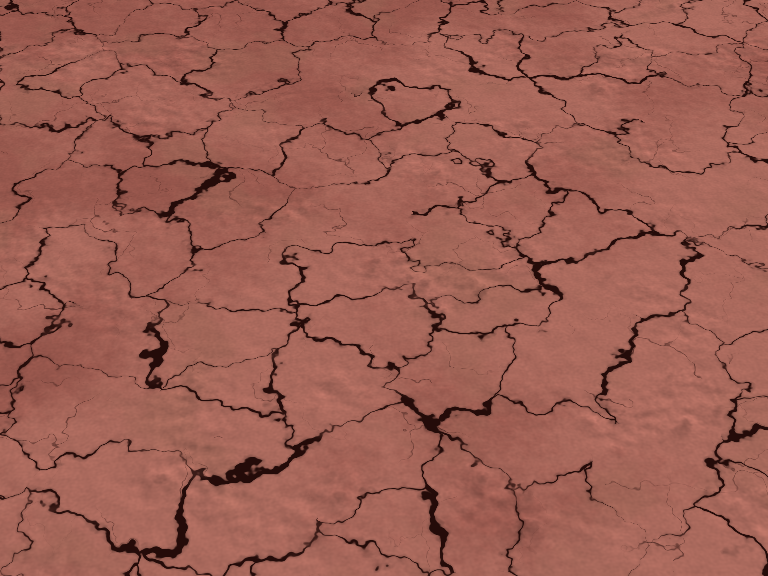
Write a WebGL 2 fragment shader that draws this texture.

```glsl
#version 300 es
precision highp float;

uniform vec2 u_resolution;
out vec4 fragColor;

#define HORIZON 2.3
#define DEPTH_STRETCH 2.9
#define PLATE_DENSITY 10.5
#define CRACK_WIDTH 0.038
#define HAIR_WIDTH 0.016
#define ROUGHNESS 0.30
#define GRAIN 0.07
#define RELIEF 0.26
#define SOIL_LIGHT vec3(0.67, 0.415, 0.365)
#define SOIL_DARK vec3(0.585, 0.335, 0.295)
#define SOIL_BROWN vec3(0.61, 0.39, 0.33)
#define CRACK_DEEP vec3(0.14, 0.045, 0.035)

vec2 hash2(vec2 p) {
    vec3 q = fract(p.xyx * vec3(0.1031, 0.1030, 0.0973));
    q += dot(q, q.yzx + 33.33);
    return fract((q.xx + q.yz) * q.zy);
}

float gradientAt(vec2 cell, vec2 offset, vec2 f) {
    return dot(hash2(cell + offset) * 2.0 - 1.0, f - offset);
}

float gradientNoise(vec2 p) {
    vec2 i = floor(p), f = p - i;
    vec2 u = f * f * f * (f * (f * 6.0 - 15.0) + 10.0);
    return mix(mix(gradientAt(i, vec2(0, 0), f), gradientAt(i, vec2(1, 0), f), u.x),
               mix(gradientAt(i, vec2(0, 1), f), gradientAt(i, vec2(1, 1), f), u.x), u.y);
}

float fbm(vec2 p) {
    float sum = 0.0, amplitude = 1.0;
    for (int octave = 0; octave < 4; octave++) {
        sum += amplitude * gradientNoise(p);
        p = mat2(1.6, 1.2, -1.2, 1.6) * p + 7.3;
        amplitude *= 0.52;
    }
    return sum;
}

vec2 jag(vec2 p) {
    return vec2(fbm(p * 2.3), fbm(p * 2.3 + 41.7));
}

// Signed distance to the plate borders; each border has its own width,
// and the share given by skip stays closed.
float crackDistance(vec2 p, float width, float skip) {
    vec2 cell = floor(p), nearestId = cell, toNearest = vec2(8.0);
    for (int y = -1; y <= 1; y++)
    for (int x = -1; x <= 1; x++) {
        vec2 id = cell + vec2(x, y);
        vec2 r = id + hash2(id) - p;
        if (dot(r, r) < dot(toNearest, toNearest)) {
            toNearest = r;
            nearestId = id;
        }
    }
    float dist = 8.0;
    for (int y = -2; y <= 2; y++)
    for (int x = -2; x <= 2; x++) {
        if (x == 0 && y == 0) continue;
        vec2 id = nearestId + vec2(x, y);
        vec2 r = id + hash2(id) - p;
        float border = dot(0.5 * (r + toNearest), normalize(r - toNearest));
        float strength = (hash2(id + nearestId + 0.37).x - skip) / (1.0 - skip);
        if (strength > 0.0)
            dist = min(dist, border - width * mix(0.25, 1.0, strength * strength));
    }
    return dist;
}

void main() {
    vec2 uv = gl_FragCoord.xy / u_resolution.y;
    float aspect = u_resolution.x / u_resolution.y;

    // Ground plane seen at a slant
    float depth = 1.0 / (HORIZON - uv.y);
    vec2 ground = PLATE_DENSITY * depth * vec2(uv.x - 0.5 * aspect, DEPTH_STRETCH);
    float pixel = PLATE_DENSITY * depth / u_resolution.y;

    // Soil tone: broad stains, darker toward the far left
    float stain = fbm(ground * 0.45 + 3.1);
    float tone = 0.22 + 0.75 * stain + 0.4 * (uv.y - 0.5) - 0.35 * (uv.x / aspect - 0.5);
    float fine = fbm(ground * 9.0);
    tone += 0.22 * fine;
    vec3 color = mix(SOIL_LIGHT, SOIL_DARK, smoothstep(0.05, 0.75, tone));
    float brown = smoothstep(0.05, 0.4, fbm(ground * 0.8 + 19.0));
    color = mix(color, SOIL_BROWN, 0.55 * brown);

    // Scuffed patches with lit bumps and small dents
    float scuffed = smoothstep(-0.05, 0.35, gradientNoise(ground * 0.9 + 11.0));
    vec2 bumpPos = ground * 3.6;
    float bump = fbm(bumpPos);
    float slope = bump - fbm(bumpPos + vec2(0.12, 0.22));
    color *= 1.0 + RELIEF * slope * mix(0.3, 1.0, scuffed);
    color *= 1.0 - 0.2 * scuffed * smoothstep(0.25, 0.6, bump);
    color *= 1.0 + GRAIN * gradientNoise(ground * 31.0);

    // Main cracks taper along their length
    vec2 bent = ground + ROUGHNESS * jag(ground);
    float taper = clamp(0.85 + 1.5 * gradientNoise(ground * 1.2 + 5.0), 0.12, 1.4);
    taper *= 1.0 + 0.7 * gradientNoise(ground * 8.0);
    float crack = crackDistance(bent, CRACK_WIDTH * taper, 0.16);

    // Hairlines open only in places
    float hairTaper = smoothstep(-0.12, 0.3, gradientNoise(ground * 1.1 + 29.0));
    float hair = crackDistance(bent * 1.75 + 13.0, HAIR_WIDTH * hairTaper, 0.4) / 1.75;

    // Crumbling rims, then dark interiors
    float rim = 1.0 - smoothstep(-0.01, 0.045 + 0.03 * fine, crack);
    color *= 1.0 - 0.2 * rim * min(taper, 1.0);
    float hairCover = 1.0 - smoothstep(-pixel, pixel, hair);
    color = mix(color, CRACK_DEEP, 0.55 * hairCover * hairTaper);
    float cover = 1.0 - smoothstep(-pixel, pixel, crack);
    float deep = mix(0.62, 1.0, smoothstep(0.2, 0.9, taper));
    color = mix(color, CRACK_DEEP, cover * deep);

    fragColor = vec4(color, 1.0);
}
```
